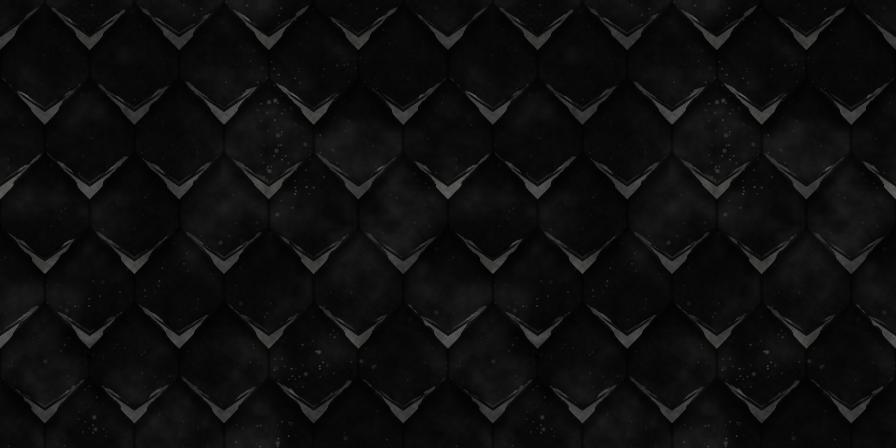
A Shadertoy shader for this pattern:

```glsl
// Overlapping black scales: staggered rows of worn grey V-shaped rims on dark mottled stone.
// Each rim is the tapering gap between two chevron lines, chipped by wrapping noise;
// the whole surface is one square tile laid twice across the canvas.
#define COLUMNS 5.0       // scales across one square tile
#define ROWS 6.0          // rows of scales, must be even
#define TIP_HEIGHT 0.33   // height of the tip within its row
#define RIM_DEPTH 0.165   // rim thickness at the tip, in scale widths
#define INNER_SLOPE 0.69  // slope of the inner chevron, the outer one is 1
#define CHIPPING 0.085    // roughness of the rim edges
#define FACE_LEVEL 0.027  // darkest stone
#define MOTTLE 0.062      // strength of the pale blotches
#define RIM_LEVEL 0.225   // mean rim brightness
#define SPECK_LEVEL 0.20  // brightness of the scattered specks

float hash(vec2 p) {
    return fract(sin(dot(p, vec2(127.1, 311.7))) * 43758.547);
}

// Value noise over the unit tile, wrapping after freq lattice cells
float wrapNoise(vec2 q, float freq, float seed) {
    vec2 p = q * freq;
    vec2 i = floor(p);
    vec2 f = fract(p);
    f = f * f * (3.0 - 2.0 * f);
    vec2 lo = mod(i, freq);
    vec2 hi = mod(i + 1.0, freq);
    float bottom = mix(hash(lo + seed), hash(vec2(hi.x, lo.y) + seed), f.x);
    float top = mix(hash(vec2(lo.x, hi.y) + seed), hash(hi + seed), f.x);
    return mix(bottom, top, f.y);
}

float fbm(vec2 q, float freq, float seed) {
    float sum = 0.0;
    float amp = 0.533;
    for (int octave = 0; octave < 4; octave++) {
        sum += amp * wrapNoise(q, freq, seed);
        freq *= 2.0;
        seed += 17.3;
        amp *= 0.5;
    }
    return sum;
}

// Small round dots, kept in a fraction of the lattice cells
float specks(vec2 q, float freq, float density, float seed) {
    vec2 id = mod(floor(q * freq), freq) + seed;
    vec2 center = 0.3 + 0.4 * vec2(hash(id + 3.1), hash(id + 7.7));
    float dotMask = 1.0 - smoothstep(0.1, 0.45, length(fract(q * freq) - center));
    return dotMask * step(1.0 - density, hash(id)) * hash(id + 5.3);
}

void mainImage(out vec4 fragColor, in vec2 fragCoord) {
    vec2 q = fragCoord / iResolution.xy * vec2(2.0, 1.0);
    float px = COLUMNS / iResolution.y;

    // Staggered cells; local is in scale widths with the tip at the origin
    float rowPos = q.y * ROWS - TIP_HEIGHT;
    float row = mod(floor(rowPos + 0.3), ROWS);
    float colPos = q.x * COLUMNS + 0.5 * mod(row, 2.0);
    vec2 id = vec2(mod(floor(colPos), COLUMNS), row);
    vec2 local = vec2(fract(colPos) - 0.5, (fract(rowPos + 0.3) - 0.3) * COLUMNS / ROWS);
    float side = abs(local.x);

    // Stone face: broad blotches, fine grain and patches of specks
    float blotch = fbm(q, 9.0, 1.0);
    float grain = fbm(q, 32.0, 23.0);
    float fine = wrapNoise(q, 160.0, 41.0);
    float patches = smoothstep(0.5, 0.75, fbm(q, 5.0, 57.0));
    float face = FACE_LEVEL + MOTTLE * smoothstep(0.35, 0.8, blotch) * (0.35 + grain);
    face += 0.022 * (grain - 0.3) + 0.012 * (fine - 0.5);
    float dots = specks(q, 128.0, 0.02 + 0.12 * patches, 11.0)
               + specks(q, 64.0, 0.005 + 0.04 * patches, 71.0);
    face += SPECK_LEVEL * dots * (0.35 + 0.65 * patches);

    // Signed heights above the outer and inner chevrons
    float outer = local.y - side;
    float inner = local.y - RIM_DEPTH - INNER_SLOPE * side;

    // Shadow below the rim, dim hollow above it, faint seam under the tip
    float shadow = smoothstep(-0.24, 0.0, outer) * (1.0 - smoothstep(0.0, 0.04, outer));
    float hollow = smoothstep(-0.02, 0.0, inner) * (1.0 - smoothstep(0.0, 0.065, inner));
    face *= 1.0 - 0.55 * shadow - 0.3 * hollow;
    float seamDist = local.y < 0.0 ? side : 0.5 - side;
    float seamZone = local.y < 0.0 ? 1.0 : smoothstep(0.49, 0.53, local.y);
    face *= 1.0 - 0.4 * seamZone * (1.0 - smoothstep(0.006, 0.03, seamDist));

    // Chipped rim: clean at the tip, notched and ragged along the arms
    float arm = smoothstep(0.07, 0.24, side);
    float chip = CHIPPING * (fbm(q, 40.0, 83.0) - 0.42);
    float notch = 0.03 * smoothstep(0.15, 0.17, side + chip);
    float lower = outer - arm * (chip + 0.01) - notch;
    float upper = inner + chip * (0.25 + arm) - 0.02 * arm;
    float rim = smoothstep(-px, px, lower) * (1.0 - smoothstep(-px, px, upper));
    rim *= 1.0 - smoothstep(0.43, 0.5, side);

    // Rim wear differs between scales and fades along the arms
    float wear = 0.85 + 0.3 * hash(id + 91.0);
    float rimLevel = RIM_LEVEL * wear * (0.5 + 0.65 * blotch + 0.45 * grain);
    rimLevel *= mix(1.0, 0.65, smoothstep(0.15, 0.45, side));
    rimLevel += 0.05 * (fine - 0.5) + 0.07 * patches * grain;
    float level = mix(face, rimLevel, rim);

    // Engraved dark line with a thin pale lip just above it
    float near = 1.0 - smoothstep(0.2, 0.34, side + chip);
    float groove = 1.0 - smoothstep(0.007, 0.009 + px, abs(inner + 0.012));
    float lip = 1.0 - smoothstep(0.004, 0.005 + px, abs(inner - 0.02));
    level = mix(level, 0.02, 0.85 * near * groove);
    level += 0.09 * near * lip * smoothstep(0.3, 0.65, grain);

    fragColor = vec4(max(level, 0.012) * vec3(1.0, 1.0, 0.985), 1.0);
}
```
